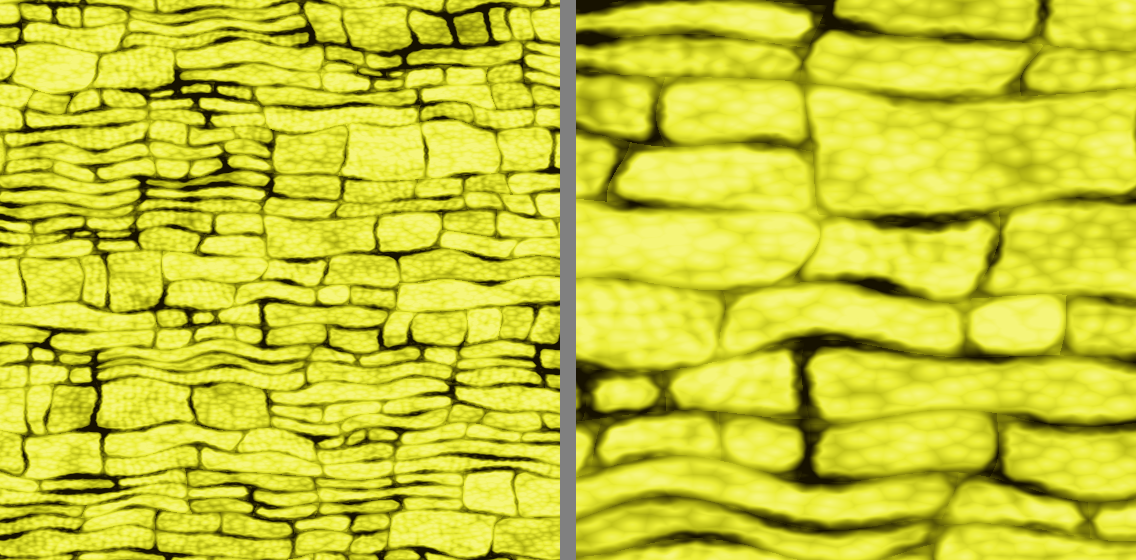
Left: the whole. Right: its middle third, enlarged.
A Shadertoy shader for this texture:

```glsl
// Dry stone wall of long, flat yellow slabs with dark, uneven open joints.

const vec3 PALETTE[6] = vec3[6](
    vec3(0.09, 0.07, 0.00), vec3(0.33, 0.32, 0.02), vec3(0.55, 0.55, 0.04),
    vec3(0.74, 0.75, 0.09), vec3(0.92, 0.93, 0.21), vec3(0.96, 0.96, 0.47));

// One piece of a divided length: its index, position inside (0..1), real size.
struct Span { float id; float pos; float size; };

float hash(vec2 p) {
    return fract(sin(dot(p, vec2(127.1, 311.7))) * 43758.5);
}

// Cellular noise: distance to the nearest scattered point.
float cellular(vec2 p) {
    vec2 cell = floor(p);
    float nearest = 2.0;
    for (int y = -1; y <= 1; y++)
    for (int x = -1; x <= 1; x++) {
        vec2 c = cell + vec2(x, y);
        vec2 point = c + vec2(hash(c), hash(c + 57.3));
        nearest = min(nearest, distance(p, point));
    }
    return nearest;
}

// Wavy border number k; the first and last stay fixed to the parent.
float border(float k, float count, float along, float seed, float jitter, float bend) {
    if (k < 0.5 || k > count - 0.5) return k;
    float h = hash(vec2(k, seed));
    float wave = sin(along + 6.3 * h) + 0.5 * sin(along * 2.7 + 17.0 * h);
    return k + jitter * (h - 0.5) + bend * wave;
}

// Divides a parent span into irregular pieces and finds the one at its position.
Span divide(Span parent, float count, float along, float seed, float jitter, float bend) {
    float t = parent.pos * count;
    float k = clamp(floor(t), 0.0, count - 1.0);
    if (t < border(k, count, along, seed, jitter, bend)) k -= 1.0;
    else if (t > border(k + 1.0, count, along, seed, jitter, bend)) k += 1.0;
    k = clamp(k, 0.0, count - 1.0);
    float low = border(k, count, along, seed, jitter, bend);
    float high = border(k + 1.0, count, along, seed, jitter, bend);
    return Span(k, (t - low) / (high - low), parent.size * (high - low) / count);
}

float edgeDistance(Span s) {
    return min(s.pos, 1.0 - s.pos) * s.size;
}

// Distance to the outline of a slab with rounded corners.
float roundedEdge(vec2 toSides, float radius) {
    return radius - length(max(radius - toSides, 0.0));
}

// Rows hold blocks, blocks hold courses, courses hold stones: (edge, stone seed).
vec2 stoneWall(vec2 p) {
    Span row = divide(Span(0.0, (p.y + 1.0) / 3.0, 3.0), 39.0, p.x * 13.0, 3.7, 0.4, 0.1);
    Span block = divide(Span(0.0, (p.x + 1.0) / 4.0, 4.0), 16.0, p.y * 25.0,
                        row.id * 1.73, 0.7, 0.03);
    float blockSeed = 90.0 * hash(vec2(row.id, block.id));
    float courses = 1.0 + floor(2.7 * hash(vec2(blockSeed, 1.0)));
    Span course = divide(row, courses, p.x * 16.0, blockSeed, 0.35, 0.1);

    float courseSeed = blockSeed + 5.3 * course.id;
    float stones = 1.0 + floor(2.5 * hash(vec2(courseSeed, 2.0)));
    if (courses < 1.5) stones += 1.0;
    Span stone = divide(block, stones, p.y * 40.0, courseSeed, 0.6, 0.05);

    vec2 toSides = vec2(min(edgeDistance(block), edgeDistance(stone)),
                        min(edgeDistance(row), edgeDistance(course)));
    return vec2(roundedEdge(toSides, 0.014), courseSeed + 2.9 * stone.id);
}

// Piecewise blend through the palette, dark to pale.
vec3 ramp(float v) {
    float x = clamp(v, 0.0, 1.0) * 5.0;
    vec3 color = PALETTE[0];
    for (int i = 1; i < 6; i++)
        color = mix(color, PALETTE[i], clamp(x - float(i - 1), 0.0, 1.0));
    return color;
}

void mainImage(out vec4 fragColor, in vec2 fragCoord) {
    vec2 uv = fragCoord / iResolution.y;

    // Surface noise at several scales, stretched along the slabs.
    float patches = cellular(uv * vec2(6.0, 13.0) + 4.0);
    float blotch = cellular(uv * vec2(15.0, 42.0));
    float fleck = cellular(uv * vec2(62.0, 125.0) + 9.0);

    // Slightly buckled wall with rough stone edges.
    vec2 sway = 0.003 * sin(uv.yx * vec2(47.0, 39.0) + 2.0 * sin(uv * 21.0));
    vec2 wall = stoneWall(uv + sway);
    float edge = wall.x + 0.005 * (fleck - 0.45);

    // Stone tone: own shade, blotches, flecks and slanted tool marks.
    float shade = hash(vec2(wall.y, 6.0));
    float slant = 1.2 * (hash(vec2(wall.y, 8.0)) - 0.5);
    float marks = sin(420.0 * (uv.x + slant * uv.y) + 5.0 * blotch);
    float tone = 0.83 + 0.2 * (shade - 0.5) + 0.3 * (0.45 - blotch) + 0.32 * (0.45 - fleck);
    tone += 0.05 * marks * smoothstep(0.4, 0.8, hash(vec2(wall.y, 11.0)));
    tone -= 0.22 * smoothstep(0.55, 0.95, patches);

    // Joints open and close along their length.
    float openness = smoothstep(0.15, 0.75, 0.5 * patches + 0.5 * cellular(uv * 17.0 + 2.0));
    float gap = 0.0035 * openness;
    float joint = 1.0 - smoothstep(gap - 0.002, gap + 0.005, edge);
    tone -= joint * mix(0.3, 0.85, openness);

    fragColor = vec4(ramp(tone), 1.0);
}
```
